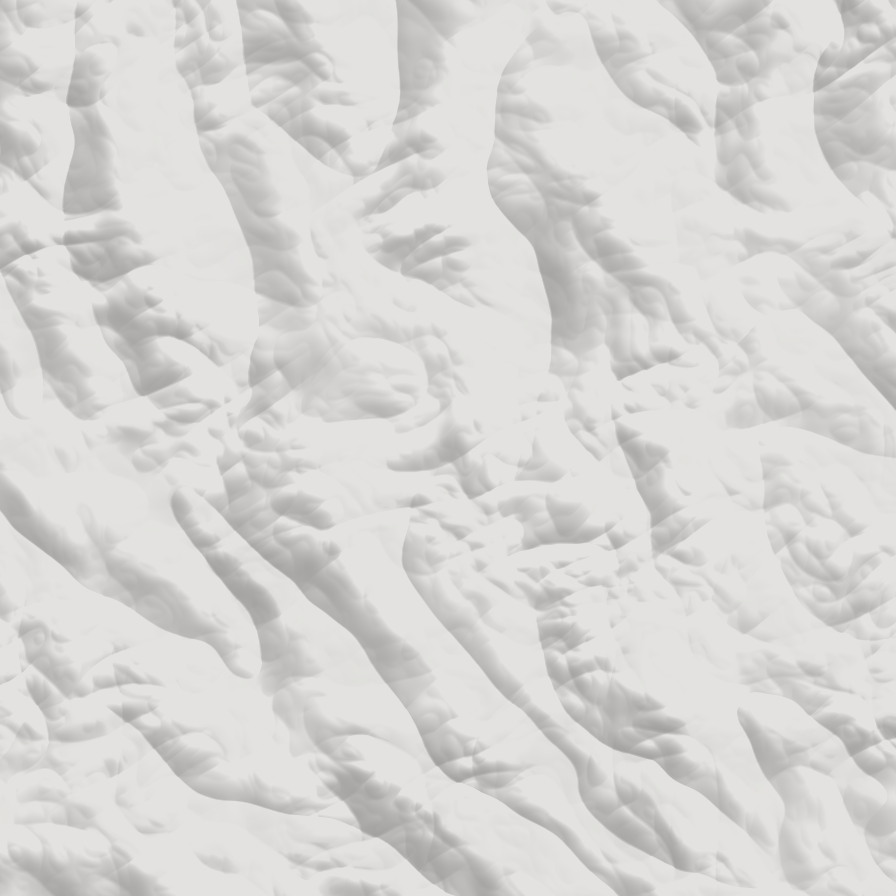
A Shadertoy shader for this texture map:

```glsl
// Crumpled matte sheet: long slanted folds that flatten towards the bottom,
// with finer creases and cross wrinkles. Ridged noise gives the heights, and
// slopes that turn away from the light are shaded.

const vec3 PAPER = vec3(0.890, 0.887, 0.878);
const vec3 SHADE_DEPTH = vec3(0.285, 0.287, 0.284);

// Random unit vector for a lattice cell
vec2 hashDirection(vec2 cell) {
    float angle = 6.2832 * fract(sin(dot(cell, vec2(127.1, 311.7))) * 43758.55);
    return vec2(cos(angle), sin(angle));
}

// Gradient noise, about -0.7 to 0.7
float noise(vec2 p) {
    vec2 cell = floor(p);
    vec2 f = p - cell;
    vec2 w = f * f * f * (f * (f * 6.0 - 15.0) + 10.0);
    vec2 e = vec2(1.0, 0.0);
    float a = dot(hashDirection(cell), f);
    float b = dot(hashDirection(cell + e.xy), f - e.xy);
    float c = dot(hashDirection(cell + e.yx), f - e.yx);
    float d = dot(hashDirection(cell + e.xx), f - e.xx);
    return mix(mix(a, b, w.x), mix(c, d, w.x), w.y);
}

vec2 warp(vec2 p, float frequency, float amount) {
    vec2 q = p * frequency;
    return p + amount * vec2(noise(q + 3.7), noise(q + 17.3));
}

// Bent coordinates: x runs across the folds, y runs along them
vec2 foldSpace(vec2 p) {
    return vec2(0.85 * p.x + 1.0 * p.y - 0.4 * p.y * p.y,
                0.45 * p.x - 0.8 * p.y);
}

// Large folds with sharp valleys and rounded crests
float foldHeight(vec2 p) {
    vec2 q = foldSpace(warp(warp(p, 5.0, 0.05), 14.0, 0.016));
    float strength = 0.95 + 0.9 * noise(p * 3.1 + 8.2);
    return 0.165 * strength * abs(noise(q * vec2(6.2, 3.0) + 5.4));
}

// Fine creases, and wrinkles that cross the folds in patches
float creaseHeight(vec2 p) {
    vec2 q = warp(p, 8.0, 0.025);
    vec2 across = foldSpace(q);
    float patches = smoothstep(-0.25, 0.35, noise(p * 4.3 + 21.6));
    float creases = 0.044 * abs(noise(q * 9.0 + 2.8))
                  + 0.015 * abs(noise(q * 20.0 + 11.5))
                  + 0.004 * abs(noise(q * 41.0 + 6.1));
    float wrinkles = 0.031 * abs(noise(across * vec2(6.0, 25.0) + 31.2));
    return creases * (0.55 + 0.6 * patches) + wrinkles * patches;
}

void mainImage(out vec4 fragColor, in vec2 fragCoord) {
    vec2 p = fragCoord / iResolution.y;

    // Slopes along the light, with a step that softens the edges
    const float STEP = 0.0022;
    vec2 foldLight = STEP * vec2(0.8, 0.6);
    vec2 creaseLight = STEP * vec2(0.5, 0.87);
    float foldSlope = (foldHeight(p + foldLight)
                     - foldHeight(p - foldLight)) / (2.0 * STEP);
    float creaseSlope = (creaseHeight(p + creaseLight)
                       - creaseHeight(p - creaseLight)) / (2.0 * STEP);

    // Lit flanks clip to plain paper; a trace of the creases remains
    float slope = max(foldSlope + creaseSlope - 0.06, 0.0)
                + 0.22 * max(creaseSlope, 0.0);
    float shade = 1.0 - exp(-0.88 * slope);

    fragColor = vec4(PAPER - SHADE_DEPTH * shade, 1.0);
}
```
